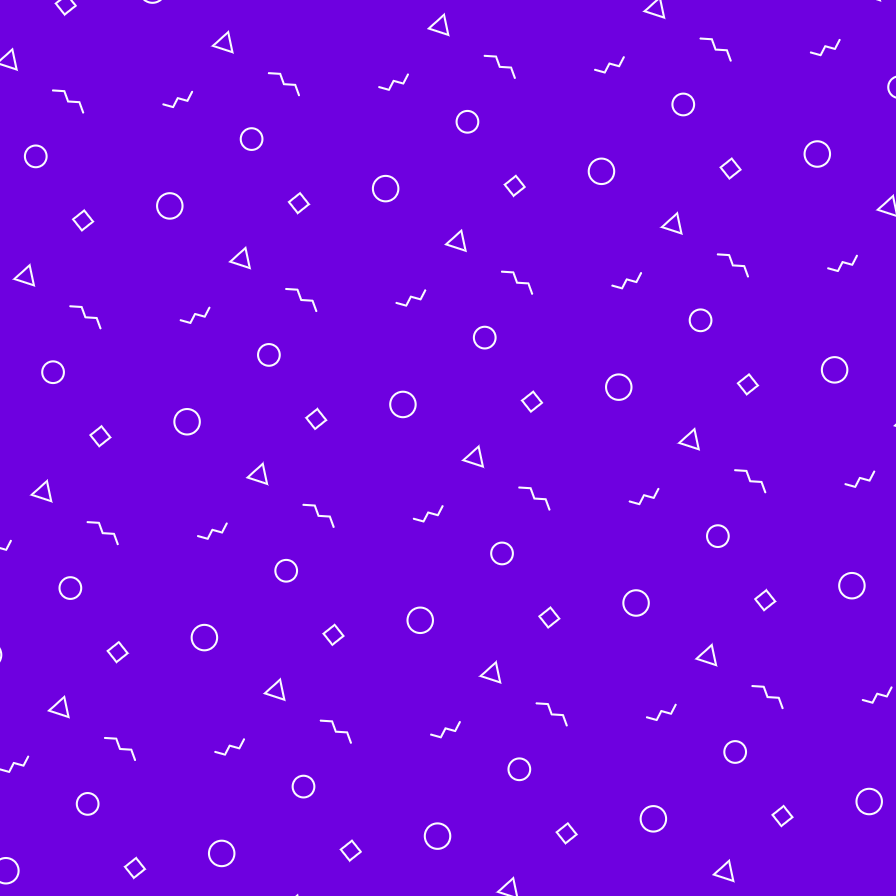
A WebGL 1 fragment shader for this pattern:

```glsl
precision highp float;

uniform vec2 u_resolution;

const vec3 GROUND = vec3(0.43, 0.0, 0.88);
const vec3 INK = vec3(0.98, 0.98, 1.0);
const float HALF_LINE = 0.00115;
const float TAU = 6.2831853;

// One repeat step to the right; the step up is its perpendicular.
const vec2 STEP = vec2(0.24089, 0.01931);

const vec2 BIG_RING_AT = vec2(0.4497, 0.5486);
const vec2 SMALL_RING_AT = vec2(0.5410, 0.6232);
const vec2 SQUARE_AT = vec2(0.5938, 0.5517);
const vec2 TRIANGLE_AT = vec2(0.5301, 0.4891);
const vec2 FALLING_ZIGZAG_AT = vec2(0.5964, 0.4436);
const vec2 RISING_ZIGZAG_AT = vec2(0.4779, 0.4280);

const float BIG_RING_RADIUS = 0.0142;
const float SMALL_RING_RADIUS = 0.0121;
const float SQUARE_APOTHEM = 0.0079;
const float SQUARE_ANGLE = 0.672;
const float TRIANGLE_APOTHEM = 0.0066;
const float TRIANGLE_ANGLE = 0.209;

// Each zigzag alternates a run and a rise.
const vec2 FALLING_RUN = vec2(0.0126, -0.0008);
const vec2 FALLING_RISE = vec2(0.0042, -0.0115);
const vec2 RISING_RUN = vec2(0.0108, -0.0030);
const vec2 RISING_RISE = vec2(0.0052, 0.0100);

// Offset from the nearest copy of an anchor on the tilted square lattice.
vec2 nearestCopy(vec2 p, vec2 anchor) {
  vec2 stepUp = vec2(-STEP.y, STEP.x);
  vec2 d = p - anchor;
  vec2 cell = vec2(dot(d, STEP), dot(d, stepUp)) / dot(STEP, STEP);
  cell = floor(cell + 0.5);
  return d - cell.x * STEP - cell.y * stepUp;
}

float ring(vec2 p, float radius) {
  return abs(length(p) - radius);
}

// Outline of a regular polygon with mitred corners.
float polygon(vec2 p, int sides, float apothem, float angle) {
  float d = -1.0;
  for (int i = 0; i < 4; i++) {
    if (i >= sides) break;
    float a = angle + TAU * float(i) / float(sides);
    d = max(d, dot(p, vec2(cos(a), sin(a))) - apothem);
  }
  return abs(d);
}

float segment(vec2 p, vec2 a, vec2 b) {
  vec2 ab = b - a;
  vec2 ap = p - a;
  return length(ap - ab * clamp(dot(ap, ab) / dot(ab, ab), 0.0, 1.0));
}

// Four strokes centred on the middle bend.
float zigzag(vec2 p, vec2 run, vec2 rise) {
  float d = 1.0;
  for (int i = 0; i < 2; i++) {
    vec2 start = (float(i) - 1.0) * (run + rise);
    d = min(d, segment(p, start, start + run));
    d = min(d, segment(p, start + run, start + run + rise));
  }
  return d;
}

void main() {
  vec2 p = gl_FragCoord.xy / u_resolution.y;

  float d = ring(nearestCopy(p, BIG_RING_AT), BIG_RING_RADIUS);
  d = min(d, ring(nearestCopy(p, SMALL_RING_AT), SMALL_RING_RADIUS));
  d = min(d, polygon(nearestCopy(p, SQUARE_AT), 4, SQUARE_APOTHEM, SQUARE_ANGLE));
  d = min(d, polygon(nearestCopy(p, TRIANGLE_AT), 3, TRIANGLE_APOTHEM, TRIANGLE_ANGLE));
  d = min(d, zigzag(nearestCopy(p, FALLING_ZIGZAG_AT), FALLING_RUN, FALLING_RISE));
  d = min(d, zigzag(nearestCopy(p, RISING_ZIGZAG_AT), RISING_RUN, RISING_RISE));

  // Edge smoothing one pixel wide.
  float coverage = clamp(0.5 - (d - HALF_LINE) * u_resolution.y, 0.0, 1.0);
  gl_FragColor = vec4(mix(GROUND, INK, coverage), 1.0);
}
```
